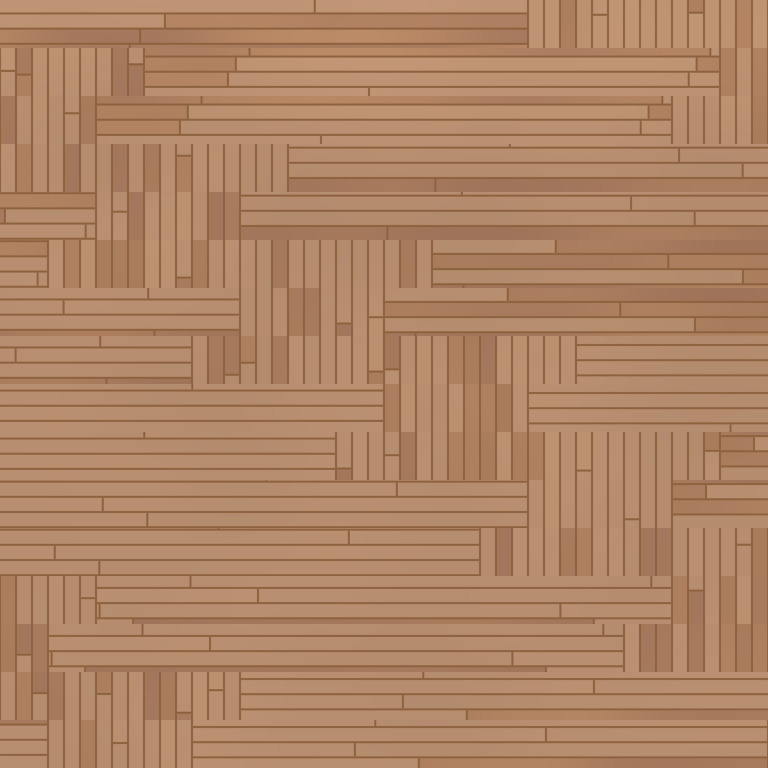
Give the GLSL for this texture, as a WebGL 2 fragment shader.

```glsl
#version 300 es
precision highp float;

#define CELLS 16.0
#define RUN_LENGTH 12.0
#define STRIP_HEIGHT 0.3163
#define STRIP_OFFSET 0.229
#define PLANK_LENGTH 9.6
#define SLATS_PER_CELL 3.0
#define SEAM_HALF_WIDTH 0.021
#define DARK_SHARE 0.31
#define LIGHT_WOOD vec3(0.722, 0.560, 0.440)
#define ORANGE_WOOD vec3(0.705, 0.520, 0.385)
#define BROWN_WOOD vec3(0.635, 0.462, 0.357)
#define SEAM_COLOR vec3(0.555, 0.385, 0.245)

uniform vec2 u_resolution;
out vec4 fragColor;

float hash(vec2 p) {
    vec3 q = fract(vec3(p.xyx) * vec3(0.1031, 0.1030, 0.0973));
    q += dot(q, q.yzx + 33.33);
    return fract((q.x + q.y) * q.z);
}

vec2 gradient(vec2 cell) {
    float angle = 6.2832 * hash(cell + 71.0);
    return vec2(cos(angle), sin(angle));
}

float gradientNoise(vec2 p) {
    vec2 i = floor(p), f = fract(p);
    vec2 u = f * f * (3.0 - 2.0 * f);
    vec2 e = vec2(0.0, 1.0);
    float low = mix(dot(gradient(i), f), dot(gradient(i + e.yx), f - e.yx), u.x);
    float high = mix(dot(gradient(i + e), f - e), dot(gradient(i + 1.0), f - 1.0), u.x);
    return mix(low, high, u.y);
}

// Horizontal run at a cell: x = position along it, y = 1 in its lower row,
// z = group number; x is negative where upright slats lie instead.
vec3 weave(float x, float row) {
    float odd = mod(row, 2.0);
    float along = mod(x - (1.5 * row - 1.0 + 2.5 * odd), 35.0);
    if (along < RUN_LENGTH) return vec3(along, 1.0 - odd, 0.0);
    along -= mix(20.0, 15.0, odd);
    if (along >= 0.0 && along < RUN_LENGTH) return vec3(along, odd, 1.0);
    return vec3(-1.0, 0.0, 0.0);
}

// Distance to the nearest whole multiple of a spacing
float lineDistance(float x, float spacing) {
    return abs(x - spacing * floor(x / spacing + 0.5));
}

vec3 woodColor(vec2 id, float blend) {
    vec3 light = LIGHT_WOOD * (0.99 + 0.025 * hash(id + 19.0));
    vec3 dark = mix(ORANGE_WOOD, BROWN_WOOD, blend);
    return hash(id) < DARK_SHARE ? dark : light;
}

// Long planks; returns colour and distance to the nearest seam
vec4 plank(vec3 run, float y) {
    float level = y - run.y - STRIP_OFFSET;
    float strip = floor(level / STRIP_HEIGHT) + 83.0 * run.z + 11.0;
    float along = run.x + PLANK_LENGTH * hash(vec2(strip, 7.0));
    vec2 id = vec2(strip, floor(along / PLANK_LENGTH) + 3.0);
    float seam = min(lineDistance(level, STRIP_HEIGHT), lineDistance(along, PLANK_LENGTH));
    seam = min(seam, min(run.x, RUN_LENGTH - run.x));
    float blend = smoothstep(-0.35, 0.35, gradientNoise(vec2(along * 0.22, strip * 1.37)));
    return vec4(woodColor(id, blend), seam);
}

// Upright slats, cut at each row and now and then by a joint
vec4 slat(vec2 p) {
    vec2 id = vec2(floor(p.x * SLATS_PER_CELL), floor(p.y)) + 40.0;
    float seam = lineDistance(p.x, 1.0 / SLATS_PER_CELL);
    if (hash(id + 5.0) < 0.11) {
        float joint = fract(p.y) - mix(0.2, 0.85, hash(id + 9.0));
        seam = min(seam, abs(joint));
        id.y += joint > 0.0 ? 60.0 : 0.0;
    }
    return vec4(woodColor(id, 0.2 + 0.7 * hash(id + 29.0)), seam);
}

void main() {
    vec2 uv = gl_FragCoord.xy / u_resolution;
    vec2 p = vec2(uv.x, 1.0 - uv.y) * CELLS;
    float pixel = CELLS / u_resolution.y;

    vec3 run = weave(p.x, floor(p.y));
    vec4 wood = run.x < 0.0 ? slat(p) : plank(run, p.y);

    // Soft shading over the floor, a little brighter toward the top
    float shade = 0.99 + 0.035 * gradientNoise(p * 0.3) + 0.04 * smoothstep(0.75, 1.0, uv.y);
    float seam = 1.0 - smoothstep(-0.7, 0.7, (wood.w - SEAM_HALF_WIDTH) / pixel);
    fragColor = vec4(mix(wood.rgb * shade, SEAM_COLOR, seam), 1.0);
}
```
